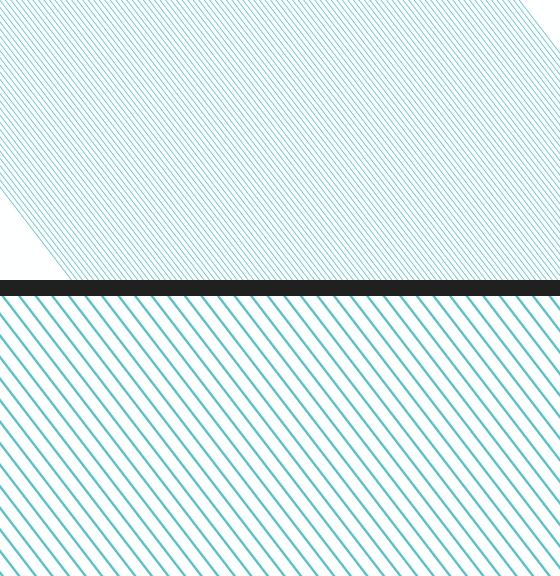
Top, the full canvas; bottom, a detail of the centre.
A Shadertoy shader for this pattern:

```glsl
// Thin teal diagonal hatching on white, leaving two opposite corners bare.

const vec3 PAPER_COLOR = vec3(0.995, 1.0, 1.0);
const vec3 LINE_COLOR = vec3(0.34, 0.76, 0.79);

const float SLOPE = 1.3;            // drop per unit run
const float FIRST_LINE = -0.514;    // crossings of the top edge, in canvas heights
const float LAST_LINE = 1.854;
const float LINE_INTERVALS = 120.0;
const float LINE_FILL = 0.18;       // line width as a share of the spacing

// Signed distance to the nearest line of a finite, evenly spaced set.
float nearestLine(float position, float spacing, float lastIndex) {
    float index = clamp(round(position / spacing), 0.0, lastIndex);
    return position - index * spacing;
}

// Share of a pixel-wide window covered by a line, exact for thin lines.
float lineCoverage(float distanceToLine, float width, float pixel) {
    float right = min(distanceToLine + 0.5 * pixel, 0.5 * width);
    float left = max(distanceToLine - 0.5 * pixel, -0.5 * width);
    return max(right - left, 0.0) / pixel;
}

void mainImage(out vec4 fragColor, in vec2 fragCoord) {
    float pixel = 1.0 / iResolution.y;
    vec2 point = fragCoord * pixel;

    // Measure across the lines, starting from the first one.
    vec2 normal = normalize(vec2(SLOPE, 1.0));
    float across = dot(point - vec2(FIRST_LINE, 1.0), normal);
    float spacing = (LAST_LINE - FIRST_LINE) * normal.x / LINE_INTERVALS;

    float offset = nearestLine(across, spacing, LINE_INTERVALS);
    float ink = lineCoverage(offset, LINE_FILL * spacing, pixel);

    fragColor = vec4(mix(PAPER_COLOR, LINE_COLOR, ink), 1.0);
}
```
